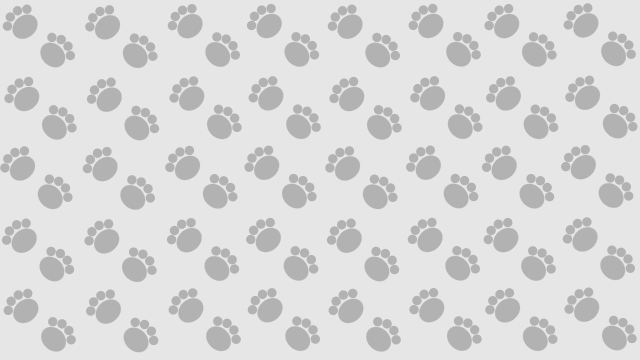
A Shadertoy shader for this pattern:

```glsl
// Grey paw prints on a pale ground: eight columns by five rows of print pairs.
// Each print is an ellipse pad with four round toes on an arc; columns and rows
// carry small hand-placed shifts, and edges are smoothed from signed distances.

const float CANVAS_HEIGHT = 432.0;           // design units down the canvas
const vec3 GROUND = vec3(0.9);
const vec3 PRINT = vec3(0.7);

const int COLUMNS = 8;
const int ROWS = 5;
const vec2 COLUMN_SHIFT[COLUMNS] = vec2[](
    vec2(0.0, 0.0), vec2(99.0, 0.8), vec2(198.0, -0.6), vec2(293.0, -0.8),
    vec2(390.0, 0.0), vec2(487.0, -0.9), vec2(578.0, -0.7), vec2(673.0, -1.5));
const vec2 ROW_START[ROWS] = vec2[](
    vec2(30.0, 32.0), vec2(32.0, 118.8), vec2(27.0, 202.1),
    vec2(29.0, 288.8), vec2(31.0, 373.1));

const vec2 PAIR_STEP = vec2(33.3, 34.0);     // left print to right print
const float LEFT_HEADING = radians(131.0);
const float RIGHT_HEADING = radians(45.5);

const vec2 PAD_RADII = vec2(13.1, 16.4);     // along and across the heading
const float TOE_RADIUS = 5.6;
const float TOE_ARC = 21.1;
const float TOE_SPREAD = radians(31.5);
const float REACH = 30.0;                    // bounds one whole print

// Distance to a print centred at the origin, y pointing up
float pawDistance(vec2 p, float heading) {
    float c = cos(heading), s = sin(heading);
    vec2 q = vec2(c * p.x + s * p.y, c * p.y - s * p.x);
    float d = (length(q / PAD_RADII) - 1.0) * PAD_RADII.x;
    for (int i = 0; i < 4; i++) {
        float a = (float(i) - 1.5) * TOE_SPREAD;
        d = min(d, length(q - TOE_ARC * vec2(cos(a), sin(a))) - TOE_RADIUS);
    }
    return d;
}

void mainImage(out vec4 fragColor, in vec2 fragCoord) {
    float pixel = CANVAS_HEIGHT / iResolution.y;
    vec2 p = fragCoord * pixel;

    // Nearest print over the whole grid
    float d = REACH;
    for (int row = 0; row < ROWS; row++) {
        for (int col = 0; col < COLUMNS; col++) {
            vec2 place = ROW_START[row] + COLUMN_SHIFT[col];
            vec2 left = p - vec2(place.x, CANVAS_HEIGHT - place.y);
            vec2 right = left - vec2(PAIR_STEP.x, -PAIR_STEP.y);
            if (dot(left, left) < REACH * REACH)
                d = min(d, pawDistance(left, LEFT_HEADING));
            if (dot(right, right) < REACH * REACH)
                d = min(d, pawDistance(right, RIGHT_HEADING));
        }
    }

    float coverage = clamp(0.5 - d / pixel, 0.0, 1.0);
    fragColor = vec4(mix(GROUND, PRINT, coverage), 1.0);
}
```
